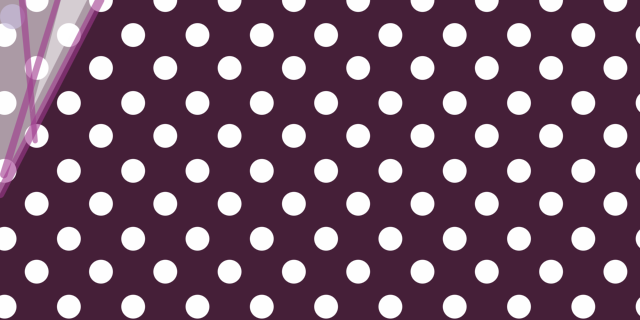
Write a Shadertoy shader that draws this pattern.

```glsl
#define PLUM vec3(0.27, 0.12, 0.22)
#define DOT_WHITE vec3(0.995)
#define ORCHID vec3(0.62, 0.22, 0.55)
#define LAVENDER vec3(0.78, 0.74, 0.86)
#define DOT_PITCH vec2(0.20095, 0.2122)
#define DOT_RADIUS 0.0372
#define ROW_A vec2(0.0143, 0.0417)
#define ROW_B vec2(0.1146, 0.1510)
#define VEIL_ALPHA 0.55
#define STREAK_ALPHA 0.6

// Coverage of the inside of a signed distance, one pixel soft
float fill(float d) {
    float pixel = 1.0 / iResolution.y;
    return 1.0 - smoothstep(-0.75 * pixel, 0.75 * pixel, d);
}

// Distance to the nearest dot of a repeating lattice
float dotLattice(vec2 p, vec2 origin) {
    vec2 cell = (fract((p - origin) / DOT_PITCH + 0.5) - 0.5) * DOT_PITCH;
    return length(cell) - DOT_RADIUS;
}

// Signed distance to a line through a and b, negative on its left side
float lineSide(vec2 q, vec2 a, vec2 b) {
    vec2 along = normalize(b - a);
    vec2 rel = q - a;
    return along.y * rel.x - along.x * rel.y;
}

// Segment whose half width runs from widthA to widthB
float streak(vec2 q, vec2 a, vec2 b, float widthA, float widthB) {
    vec2 along = b - a;
    float t = clamp(dot(q - a, along) / dot(along, along), 0.0, 1.0);
    return length(q - a - along * t) - mix(widthA, widthB, t);
}

// Translucent fan of ribbons; q is measured from the top left corner
vec3 cornerFan(vec3 color, vec2 q) {
    vec2 edgeTop = vec2(0.312, 0.0);
    vec2 edgeFoot = vec2(0.0, 0.605);
    vec2 apex = vec2(0.099, 0.345);

    // Pale veil and its brighter wedge
    float veil = lineSide(q, edgeTop, edgeFoot);
    float wedge = max(lineSide(q, vec2(0.272, 0.0), apex),
                     -lineSide(q, vec2(0.190, 0.0), apex));
    color = mix(color, vec3(1.0), VEIL_ALPHA * fill(veil));
    color = mix(color, vec3(1.0), 0.5 * fill(wedge));

    // Soft bead
    float bead = length(q - vec2(0.039, 0.052)) - 0.039;
    color = mix(color, LAVENDER, 0.7 * fill(bead));

    // Orchid ribbons
    float rim = streak(q, edgeTop, edgeFoot, 0.014, 0.014);
    float middle = streak(q, vec2(0.180, 0.0), vec2(0.012, 0.545), 0.009, 0.012);
    float upright = streak(q, vec2(0.070, 0.0), vec2(0.110, 0.440), 0.011, 0.008);
    color = mix(color, ORCHID, STREAK_ALPHA * fill(rim));
    color = mix(color, ORCHID, STREAK_ALPHA * fill(middle));
    return mix(color, ORCHID, STREAK_ALPHA * fill(upright));
}

void mainImage(out vec4 fragColor, in vec2 fragCoord) {
    vec2 p = fragCoord / iResolution.y;

    // Two interleaved dot lattices
    float dots = min(dotLattice(p, ROW_A), dotLattice(p, ROW_B));
    vec3 color = mix(PLUM, DOT_WHITE, fill(dots));

    color = cornerFan(color, vec2(p.x, 1.0 - p.y));
    fragColor = vec4(color, 1.0);
}
```
